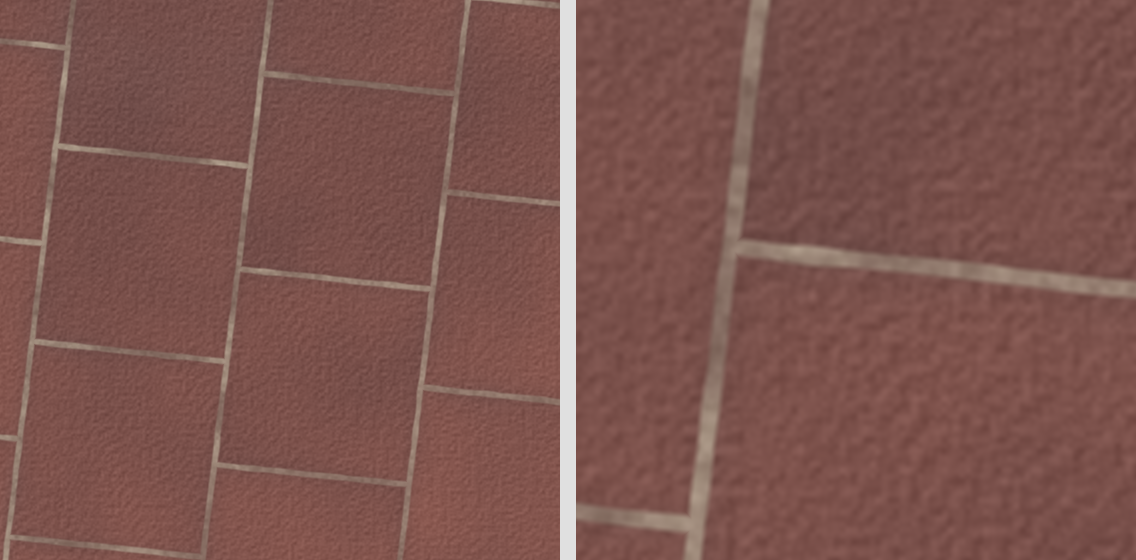
Left, the full canvas; right, a detail of the centre.
A Shadertoy shader for this texture:

```glsl
// Square terracotta floor tiles in slanted columns, each column staggered by half a tile.
// Skewed column and row coordinates give the distance to the pale mortar joints;
// value noise adds the mottled clay, the grain and the worn patches of mortar.

#define PITCH vec2(0.3522, 0.3535)    // tile spacing across and down
#define ORIGIN vec2(0.1315, 0.2500)   // first joints from the top left
#define SLANT vec2(0.122, 0.105)      // lean of columns and of rows
#define STAGGER 0.1725                // shift of every other column
#define COLUMN_DRIFT 0.0046           // extra drop per column
#define JOINT_HALF 0.0052             // half width of the mortar
#define JOINT_SOFT 0.0026             // blur of the mortar edge
#define GRAIN 0.060                   // strength of the clay grain
#define CLAY_DARK vec3(0.425, 0.286, 0.272)
#define CLAY_LIGHT vec3(0.565, 0.358, 0.320)
#define MORTAR_DARK vec3(0.500, 0.405, 0.365)
#define MORTAR_LIGHT vec3(0.700, 0.635, 0.560)

float hash(vec2 p) {
    return fract(sin(dot(p, vec2(127.1, 311.7))) * 43758.5453);
}

float noise(vec2 p) {
    vec2 i = floor(p), f = fract(p);
    f = f * f * (3.0 - 2.0 * f);
    return mix(mix(hash(i), hash(i + vec2(1, 0)), f.x),
               mix(hash(i + vec2(0, 1)), hash(i + vec2(1, 1)), f.x), f.y);
}

// Noise summed over rotated octaves, in 0..1
float fbm(vec2 p) {
    float sum = 0.0, weight = 0.5;
    for (int i = 0; i < 3; i++) {
        sum += weight * noise(p);
        p = mat2(1.6, 1.2, -1.2, 1.6) * p + 7.3;
        weight *= 0.5;
    }
    return sum / 0.875;
}

// Distance to the nearest joint across (x) and down (y); also yields the tile index
vec2 jointDistance(vec2 p, out vec2 tile) {
    float across = (p.x - ORIGIN.x + SLANT.x * p.y) / PITCH.x;
    tile.x = floor(across);
    float start = ORIGIN.y + COLUMN_DRIFT * tile.x - STAGGER * mod(tile.x, 2.0);
    float down = (p.y - SLANT.y * p.x - start) / PITCH.y;
    tile.y = floor(down);
    vec2 cell = fract(vec2(across, down));
    return min(cell, 1.0 - cell) * PITCH;
}

vec3 clayColor(vec2 p, vec2 tile, float d) {
    // Broad light: brighter toward the lower right and the left edge
    float light = 0.40 * smoothstep(0.5, 1.5, p.x * 0.6 + p.y)
                + 0.22 * smoothstep(0.2, 0.0, p.x)
                - 0.10 * smoothstep(0.6, 0.0, p.y);
    float tone = 0.36 + light + 0.20 * (hash(tile + 3.0) - 0.5)
               + 0.65 * (fbm(p * 4.5 + tile * 5.0) - 0.5);
    vec3 color = mix(CLAY_DARK, CLAY_LIGHT, clamp(tone, 0.0, 1.0));

    // Cool, greyish stains in the upper left and beside the joints
    float stain = smoothstep(0.4, 0.8, fbm(p * 7.0 + 20.0));
    float cool = 0.45 * exp(-d * 45.0) + 0.4 * smoothstep(0.45, 0.0, length(p - vec2(0.32, 0.05)));
    color = mix(color, vec3(0.455, 0.335, 0.325), cool * (0.4 + 0.6 * stain));
    color *= 1.0 - 0.06 * exp(-max(d - JOINT_HALF, 0.0) * 110.0);

    // Fine pitted grain, lit from one side
    vec2 g = p * 165.0;
    float pits = noise(g) - noise(g + vec2(0.5, 0.6)) + 0.6 * (noise(g * 1.7 + 31.0) - 0.5);
    return color + GRAIN * pits * vec3(1.0, 0.9, 0.88);
}

vec3 mortarColor(vec2 p) {
    float wear = 0.65 * noise(p * 15.0 + 4.0) + 0.35 * fbm(p * 75.0);
    vec3 color = mix(MORTAR_DARK, MORTAR_LIGHT, smoothstep(0.25, 0.95, wear));
    // Reddish clay dust gathers toward the lower right
    color = mix(color, vec3(0.57, 0.455, 0.41), 0.45 * smoothstep(0.7, 1.5, p.x + p.y));
    return color + 0.07 * (noise(p * 170.0) - 0.5);
}

void mainImage(out vec4 fragColor, in vec2 fragCoord) {
    vec2 p = fragCoord / iResolution.y;
    p.y = 1.0 - p.y;

    // Slightly uneven joint edges
    vec2 wobble = vec2(noise(p * 30.0), noise(p * 30.0 + 50.0)) - 0.5;
    vec2 tile;
    vec2 joint = jointDistance(p + 0.0016 * wobble, tile);
    float d = min(joint.x, joint.y);

    float soft = max(JOINT_SOFT, 0.75 / iResolution.y);
    float halfWidth = JOINT_HALF + 0.0014 * (noise(p * 40.0 + 9.0) - 0.5);
    float mortar = 1.0 - smoothstep(halfWidth - soft, halfWidth + soft, d);

    fragColor = vec4(mix(clayColor(p, tile, d), mortarColor(p), mortar), 1.0);
}
```
